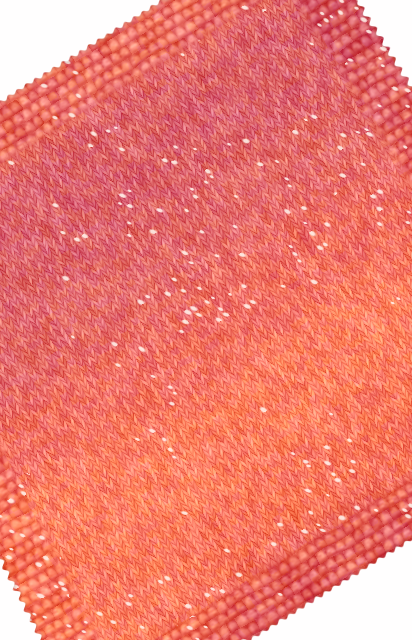
Write a Shadertoy shader that draws this texture.

```glsl
// A tilted hand-knitted cloth on white: a field of V stitches framed by bumpy
// garter ridges. Work is done in cloth axes (u along rows, v up the columns);
// dye bands follow v, and hashed cells vary the yarn and open tiny white gaps.

#define TILT 0.5585
#define STITCH vec2(0.0122, 0.0105)
#define RIDGE vec2(0.0165, 0.0185)
#define V_RANGE vec2(-0.207, 0.713)
#define U_RANGE vec2(0.058, 1.003)
#define LEFT_SKEW 0.09
#define BORDER 0.082
#define YARN_VARIETY 0.36
#define GAP_RATE 0.035

float hash(vec2 p) {
    return fract(sin(dot(p, vec2(127.1, 311.7))) * 43758.55);
}

float noise(vec2 p) {
    vec2 i = floor(p), f = fract(p);
    f = f * f * (3.0 - 2.0 * f);
    return mix(mix(hash(i), hash(i + vec2(1, 0)), f.x),
               mix(hash(i + vec2(0, 1)), hash(i + vec2(1, 1)), f.x), f.y);
}

// Dye colour across the cloth, from the lower border to the upper one
vec3 dye(vec2 c) {
    float v = c.y + 0.05 * (noise(c * vec2(4.0, 9.0)) - 0.5);
    vec3 rose = vec3(0.83, 0.35, 0.38), orange = vec3(0.965, 0.47, 0.35);
    vec3 col = mix(vec3(0.87, 0.37, 0.35), vec3(0.94, 0.42, 0.32), smoothstep(-0.17, -0.07, v));
    col = mix(col, orange, smoothstep(-0.06, 0.06, v));
    col = mix(col, vec3(0.91, 0.40, 0.35), smoothstep(0.11, 0.25, v));
    col = mix(col, vec3(0.86, 0.38, 0.375), smoothstep(0.24, 0.38, v));
    col = mix(col, rose, smoothstep(0.38, 0.50, v));
    col = mix(col, vec3(0.91, 0.44, 0.38), smoothstep(0.57, 0.67, v));
    // The lower left corner stays warmer
    return mix(col, orange, 0.7 * smoothstep(0.40, 0.12, c.x) * smoothstep(0.10, -0.05, v));
}

// V stitches: x is relief from 0 to 1, y is the yarn tone of that leg
vec2 stockinette(vec2 c) {
    vec2 q = c / STITCH;
    float column = floor(q.x), x = fract(q.x) - 0.5;
    float side = step(0.0, x);
    float y = q.y - 2.0 * abs(x);
    float across = 4.0 * abs(x) - 1.0, along = 2.0 * fract(y) - 1.0;
    float relief = (1.0 - 0.55 * across * across) * (1.0 - 0.75 * along * along);
    float tone = hash(vec2(2.0 * column + side, floor(y)));
    float fibre = noise(vec2(q.x * 5.0, y * 4.0));
    return vec2(relief, 0.65 * tone + 0.35 * fibre + 0.12 * (side - 0.5));
}

// Garter ridges: rows of arched bumps, each row shifted by half a bump
vec2 garter(vec2 c) {
    vec2 q = c / RIDGE;
    float row = floor(q.y);
    q.x += 0.5 * mod(row, 2.0);
    vec2 f = fract(q) - 0.5;
    f.y += 0.9 * f.x * f.x - 0.08;
    float relief = 1.0 - smoothstep(0.12, 0.58, length(f * vec2(0.85, 1.05)));
    float tone = 0.5 * hash(vec2(floor(q.x), row)) + 0.5 * noise(q * vec2(3.0, 5.0));
    return vec2(relief, tone);
}

// Small slanted openings scattered over a jittered grid
float gaps(vec2 c, float rate) {
    vec2 q = c / STITCH, id = floor(q);
    vec2 jitter = vec2(hash(id + 7.3), hash(id + 19.1)) - 0.5;
    vec2 d = fract(q) - 0.5 - 0.35 * jitter;
    d.x += 0.35 * d.y;
    float size = mix(0.16, 0.32, hash(id + 31.7));
    float spot = 1.0 - smoothstep(size * 0.5, size * 1.4, length(d * vec2(1.0, 0.62)));
    return spot * step(1.0 - rate, hash(id + 3.9));
}

void mainImage(out vec4 fragColor, in vec2 fragCoord) {
    vec2 p = fragCoord / iResolution.y;
    float pixel = 1.0 / iResolution.y;
    float cs = cos(TILT), sn = sin(TILT);
    vec2 c = vec2(cs * p.x + sn * p.y, cs * p.y - sn * p.x);

    // Distances inside the four edges, scalloped by the outer bumps
    float left = c.x - U_RANGE.x - LEFT_SKEW * c.y, right = U_RANGE.y - c.x;
    float low = c.y - V_RANGE.x, high = V_RANGE.y - c.y;
    float rowScallop = 0.0022 * cos(6.2832 * c.x / RIDGE.x);
    float sideScallop = 0.0035 * cos(6.2832 * c.y / RIDGE.y);
    float rowEdge = min(low, high) + rowScallop;
    float sideEdge = min(left, right) + sideScallop;
    float inside = min(rowEdge, sideEdge) + 0.002 * (noise(c * 90.0) - 0.5);
    float cloth = smoothstep(-pixel, pixel, inside);

    // Hand-made unevenness
    vec2 wobble = vec2(noise(c * 28.0), noise(c * 28.0 + 40.0)) - 0.5;
    vec2 k = c + 0.005 * wobble;

    // Knit pattern: garter frame around the V stitch field
    float frame = 1.0 - smoothstep(BORDER - 0.012, BORDER + 0.012, min(rowEdge, sideEdge));
    vec2 knit = mix(stockinette(k), garter(k), frame);

    // Yarn colour: dark rose in the hollows, pale coral on the crests
    vec3 col = dye(c);
    float light = (knit.x - 0.52) * 0.32 + (knit.y - 0.5) * YARN_VARIETY;
    light += 0.07 * (noise(c * 45.0) - 0.5);
    col += light * vec3(0.38, 0.78, 0.68) + vec3(0.02, 0.015, 0.02);
    float pink = hash(floor(k / STITCH) + 53.0) - 0.5;
    col += pink * vec3(-0.02, -0.02, 0.09);

    // Openings gather in loose bands and along the side borders
    float patches = smoothstep(0.42, 0.8, noise(c * vec2(5.0, 11.0) + 3.0));
    float sides = 1.0 - smoothstep(0.04, 0.11, sideEdge);
    float rate = GAP_RATE * (0.25 + 2.0 * patches) * (1.0 - 0.7 * frame) + 0.13 * sides;
    col = mix(col, vec3(1.0, 0.94, 0.91), 0.9 * gaps(k, rate));

    // Soft darkening where the rim rolls under
    col *= 1.0 - 0.10 * (1.0 - smoothstep(0.0, 0.007, inside));
    fragColor = vec4(mix(vec3(1.0, 0.995, 0.995), clamp(col, 0.0, 1.0), cloth), 1.0);
}
```
